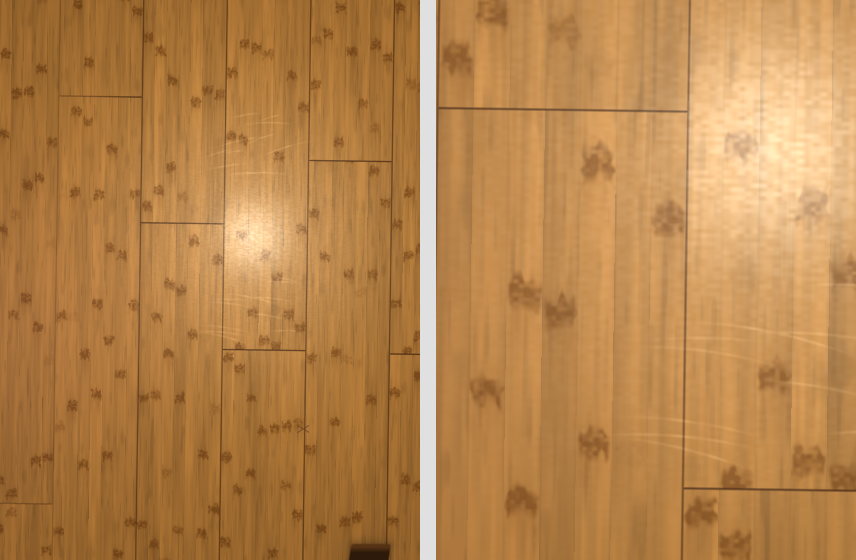
Left: the whole. Right: its middle third, enlarged.
Write a WebGL 1 fragment shader that draws this texture.

```glsl
precision highp float;
// Bamboo laminate floor: tall staggered planks, each cut into seven strips.
// Strips get tone, stretched-noise grain and jittered, frayed knots; a lamp
// glare, fine scuffs, a small cross mark and a dark furniture foot lie on top.
uniform vec2 u_resolution;

float hash(vec2 p) {
  p = fract(p * vec2(0.1031, 0.1137) + 0.071);
  p += dot(p, p.yx + 33.33);
  return fract((p.x + p.y) * p.x * 7.31 + p.y * 3.17);
}

float noise(vec2 p) {
  vec2 i = floor(p), f = fract(p);
  f = f * f * (3.0 - 2.0 * f);
  return mix(mix(hash(i), hash(i + vec2(1, 0)), f.x),
             mix(hash(i + vec2(0, 1)), hash(i + vec2(1, 1)), f.x), f.y);
}

// Height of the one visible end joint in each plank column
float jointHeight(float plank) {
  if (plank < 0.0) return 0.135;
  if (plank < 3.0) return 1.107 - 0.299 * plank;
  return plank < 4.0 ? 0.962 : 0.504;
}

// Dark node band with fibres fraying away from it along the strip
float knotMask(vec2 q, float strip, float across, float board) {
  float pair = floor(strip * 0.5);
  float key = hash(vec2(pair, board + 71.0)) < 0.2 ? pair + 200.5 : strip;
  float along = q.y / 0.27 + 7.0 * hash(vec2(key, board + 13.0));
  float cell = floor(along);
  float center = 0.16 + 0.68 * hash(vec2(key + 31.0, cell + board * 9.0));
  float size = hash(vec2(cell + 57.0, key + board));
  float d = (fract(along) - center) * 0.27;
  d += 0.012 * (noise(q * vec2(210.0, 50.0)) - 0.5) + 0.012 * across * across;
  float band = smoothstep(-0.017, -0.006, d) * (1.0 - smoothstep(0.004, 0.013, d));
  float reach = 0.36 + 0.16 * noise(q * vec2(20.0, 150.0));
  float sides = 1.0 - smoothstep(reach - 0.1, reach + 0.06, abs(across));
  float speckle = 0.25 + 0.85 * noise(q * vec2(230.0, 280.0));
  float fray = smoothstep(-0.06, -0.01, d) * (1.0 - smoothstep(-0.01, 0.035, d));
  fray *= 0.3 * noise(q * vec2(260.0, 22.0));
  return smoothstep(0.1, 0.4, size) * sides * min(1.0, band * speckle + fray);
}

// Pale curved scuffs in two groups, above and below the glare
float scuffs(vec2 p, float aa) {
  float sum = 0.0;
  for (int i = 0; i < 22; i++) {
    float n = float(i);
    float group = mod(n, 2.0);
    vec2 c = vec2(0.50 + 0.20 * hash(vec2(n, 3.0)),
                  mix(0.92, 0.53, group) + 0.16 * hash(vec2(n, 8.0)));
    vec2 d = p - c;
    float slope = mix(0.18, -0.16, group) + 0.4 * (hash(vec2(n, 17.0)) - 0.5);
    float dist = abs(d.y - slope * d.x + 1.3 * d.x * d.x);
    float reach = 0.03 + 0.05 * hash(vec2(n, 23.0));
    float line = 1.0 - smoothstep(0.0, 0.0014 + aa, dist);
    sum += line * (1.0 - smoothstep(0.2 * reach, reach, abs(d.x)));
  }
  return min(sum, 1.0) * (0.2 + 0.8 * noise(p * 70.0));
}

void main() {
  vec2 p = gl_FragCoord.xy / u_resolution.x;
  float aa = 1.0 / u_resolution.x;

  // Planks, slightly rotated, then strips
  vec2 q = p + 0.0145 * vec2(-p.y, p.x);
  float column = (q.x - 0.124) / 0.199;
  float plank = floor(column);
  float joint = jointHeight(plank);
  float board = plank * 2.0 + step(joint, q.y) + 5.0;
  float strip = floor(column * 7.0) + 20.0;
  float across = fract(column * 7.0) - 0.5;

  // Strip tone, long fibres and short darker dashes
  float tone = hash(vec2(strip, board + 41.0)) - 0.5;
  vec2 g = q + vec2(0.0, 3.0 * hash(vec2(strip, board)));
  float fine = noise(g * vec2(250.0, 14.0)) - 0.5;
  float broad = noise(g * vec2(95.0, 4.5)) - 0.5;
  float dash = smoothstep(0.62, 0.95, noise(g * vec2(200.0, 24.0) + 40.0));
  vec3 wood = vec3(0.715, 0.497, 0.232);
  wood *= 1.0 + 0.08 * tone + 0.10 * fine + 0.13 * broad - 0.08 * dash;
  wood *= 1.0 - 0.035 * smoothstep(0.42, 0.5, abs(across));
  wood = mix(wood, vec3(0.44, 0.245, 0.06), 0.66 * knotMask(q, strip, across, board));

  // Thin plank seams and end joints
  float side = abs(fract(column + 0.5) - 0.5) * 0.199;
  float seam = 1.0 - smoothstep(0.0, 0.0009 + aa, side);
  seam *= 0.2 + 0.4 * smoothstep(0.2, 0.36, p.x);
  float butt = 1.0 - smoothstep(0.0, 0.0009 + aa, abs(q.y - joint));
  butt *= 0.35 + 0.4 * smoothstep(0.15, 0.36, p.x);
  wood = mix(wood, vec3(0.27, 0.15, 0.05), max(seam, butt));

  // Lamp falloff, redder toward the dark edges
  vec2 r = p - vec2(0.6, 0.77);
  float r2 = dot(r, r);
  float light = exp(-2.6 * r2);
  vec3 color = wood * mix(vec3(0.79, 0.755, 0.70), vec3(1.0, 0.99, 1.0), light);
  vec2 left = p - vec2(0.0, 0.55);
  color += vec3(0.045, 0.03, 0.05) * exp(-7.0 * dot(left, left));

  // Glare broken up by the surface texture
  float flecks = noise(q * vec2(170.0, 300.0));
  color += vec3(0.10, 0.12, 0.15) * exp(-13.0 * r2) * (0.8 + 0.35 * flecks);
  float core = exp(-150.0 * r2) * (plank == 2.0 ? 1.0 : 0.5);
  color += vec3(0.23, 0.27, 0.30) * core * (0.85 + 0.3 * flecks);
  color += vec3(0.09, 0.09, 0.08) * scuffs(p, aa);

  // Small cross mark
  vec2 m = abs(p - vec2(0.722, 0.312));
  float cross = 1.0 - smoothstep(0.0, 0.001 + aa, abs(m.x * 0.6 - m.y));
  color = mix(color, vec3(0.33, 0.24, 0.15), 0.55 * cross * step(m.x, 0.014));

  // Furniture foot at the lower edge
  vec2 b = abs(p - vec2(0.878 + 0.15 * p.y, 0.0)) - vec2(0.040, 0.031);
  float foot = length(max(b, 0.0)) - 0.007;
  vec3 footColor = mix(vec3(0.18, 0.10, 0.04), vec3(0.34, 0.20, 0.08), smoothstep(0.015, 0.034, p.y));
  color *= 1.0 - 0.25 * exp(-90.0 * max(foot, 0.0));
  color = mix(footColor, color, smoothstep(-aa, aa, foot));
  gl_FragColor = vec4(clamp(color, 0.0, 1.0), 1.0);
}
```
